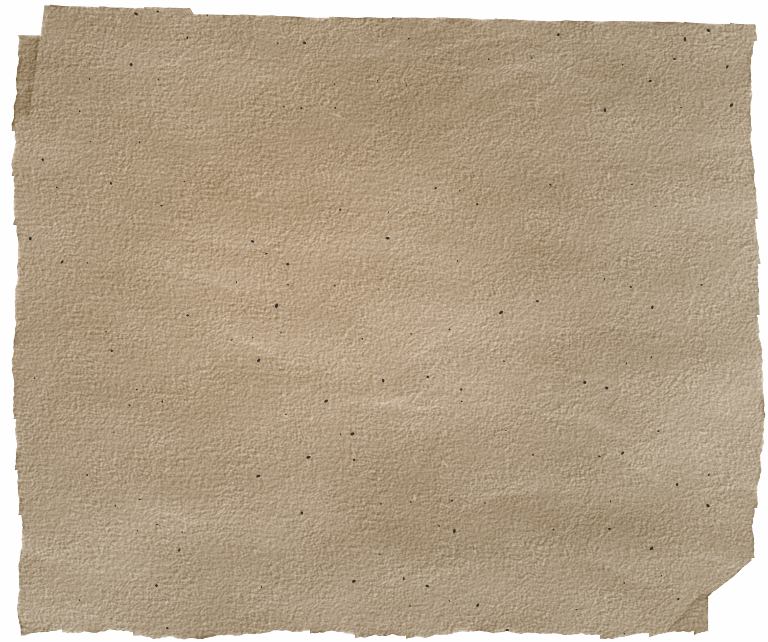
Write a WebGL 2 fragment shader that draws this texture.

```glsl
#version 300 es
precision highp float;
// A worn sheet of coarse handmade paper with ragged edges on white.
// Cellular noise lit from the upper left gives the grain, layered sines the
// stains and weave, and a loop of soft ridges the creases.
uniform vec2 u_resolution;
out vec4 fragColor;

const vec3 PAPER = vec3(0.692, 0.614, 0.511);
const vec3 TONE_STEP = vec3(1.0, 1.08, 1.25);
const vec3 WARMTH = vec3(0.012, -0.002, -0.012);
const vec3 BACKGROUND = vec3(1.0, 0.995, 0.995);
const int CREASES = 30;

vec2 hash2(vec2 cell) {
  vec3 q = fract(cell.xyx * vec3(0.1031, 0.1030, 0.0973));
  q += dot(q, q.yzx + 33.33);
  return fract((q.xx + q.yz) * q.zy);
}

// Distance to the nearest scattered point.
float cellular(vec2 p) {
  vec2 cell = floor(p), f = fract(p);
  float nearest = 4.0;
  for (int y = -1; y <= 1; y++)
    for (int x = -1; x <= 1; x++) {
      vec2 o = vec2(x, y);
      vec2 d = o + hash2(cell + o + 50.0) - f;
      nearest = min(nearest, dot(d, d));
    }
  return sqrt(nearest);
}

// Light on rounded cellular bumps.
float emboss(vec2 p) {
  vec2 light = vec2(-0.22, 0.28);
  return cellular(p + light) - cellular(p - light);
}

float waves(vec2 p) {
  float sum = 0.0, amp = 0.5;
  for (int i = 0; i < 5; i++) {
    p = mat2(0.8, 0.6, -0.6, 0.8) * p * 1.6 + 1.7;
    sum += amp * sin(p.x + 1.3 * sin(p.y));
    amp *= 0.7;
  }
  return sum;
}

float blob(vec2 p, vec2 center, vec2 size) {
  vec2 d = (p - center) / size;
  return exp(-dot(d, d));
}

// Bright ridges, each with a crisp lower side that fades out above.
float creases(vec2 p) {
  float sum = 0.0;
  for (int i = 0; i < CREASES; i++) {
    vec2 a = hash2(vec2(i, 7)), b = hash2(vec2(i, 19));
    float angle = (b.x - 0.5) * 1.1;
    vec2 d = p - a * vec2(1.2, 1.0);
    vec2 r = vec2(d.x * cos(angle) + d.y * sin(angle), d.y * cos(angle) - d.x * sin(angle));
    r.y += 0.008 * sin(r.x * 24.0 + 6.0 * a.x) + 0.003 * sin(r.x * 71.0) + 0.001 * sin(r.x * 190.0);
    float s = r.y / mix(0.004, 0.015, b.y * b.y);
    float along = r.x / mix(0.04, 0.15, a.y);
    float ridge = (0.35 + s) * exp(-s * s) + 0.5 * smoothstep(-0.3, 0.3, s) * exp(-max(s, 0.0) * 0.8);
    sum += ridge * exp(-along * along);
  }
  return sum;
}

// Sparse flecks of mixed size; share is the fraction of filled cells.
float flecks(vec2 p, float freq, float share, float radius, float stretch, float px) {
  vec2 cell = floor(p * freq);
  vec2 a = hash2(cell + 211.0), b = hash2(cell + 377.0), c = hash2(cell + 91.0);
  vec2 d = (fract(p * freq) - 0.2 - 0.6 * a) / freq;
  float angle = 6.283 * c.x;
  d = vec2(d.x * cos(angle) + d.y * sin(angle), (d.y * cos(angle) - d.x * sin(angle)) / mix(1.0, stretch, c.y));
  float size = radius * mix(0.45, 1.2, b.y * b.y);
  return step(b.x, share) * (1.0 - smoothstep(size - 0.5 * px, size + 0.5 * px, length(d)));
}

// Uneven bites and slanted steps along an edge.
float ragged(float t, float seed, float depth) {
  float bite = cellular(vec2(t * 28.0, seed)) + 0.35 * cellular(vec2(t * 110.0, seed + 5.0));
  float steps = fract(t * 7.0 + 0.6 * sin(t * 13.0 + seed));
  return depth * (bite + 0.8 * steps - 0.85 + 0.5 * sin(t * 19.0 + seed));
}

// Distance inside the torn outline, positive on the sheet.
float sheet(vec2 p) {
  float left = p.x - 0.023 - 0.009 * smoothstep(0.26, 0.18, p.y) - ragged(p.y, 3.0, 0.006);
  float right = 1.175 + 0.014 * exp(-pow((p.y - 0.42) / 0.2, 2.0)) - p.x - ragged(p.y, 11.0, 0.006);
  float top = 0.993 - 0.010 * smoothstep(0.295, 0.303, p.x) - 0.017 * p.x - p.y - ragged(p.x, 23.0, 0.002);
  float bottom = p.y - 0.012 - ragged(p.x, 37.0, 0.007);
  float corner = max(1.103 - p.x, p.y - 0.07 - 0.75 * (p.x - 1.10) - ragged(p.x, 41.0, 0.006));
  float notch = max(0.945 - p.y, p.x - 0.047 - 0.13 * (p.y - 0.82));
  return min(min(min(left, right), min(top, bottom)), min(corner, notch));
}

void main() {
  float px = 1.0 / u_resolution.y;
  vec2 p = gl_FragCoord.xy * px;

  // Stains and broad light
  float tone = 0.025 * waves(p * vec2(2.5, 5.0)) + 0.019 * waves(p * vec2(9.0, 20.0));
  tone += 0.055 * blob(p, vec2(1.17, 0.45), vec2(0.14, 0.5)) + 0.03 * blob(p, vec2(0.5, 0.45), vec2(0.35, 0.2));
  tone -= 0.045 * blob(p, vec2(0.85, 0.80), vec2(0.35, 0.15)) + 0.045 * blob(p, vec2(0.75, 0.18), vec2(0.5, 0.1));
  tone += 0.033 * creases(p) - 0.012;

  // Grain and weave, stronger in patches
  vec2 grain = p * vec2(0.85, 1.0) + 0.002 * sin(p.yx * 45.0) + 0.0012 * sin(p.yx * 173.0);
  float relief = 0.05 * emboss(grain * 120.0) + 0.095 * emboss(grain * 205.0 + 9.0);
  relief += 0.09 * emboss(grain.yx * 290.0 + 31.0) + 0.015 * emboss(grain * 55.0);
  tone += relief * (1.0 + 0.25 * waves(p * 26.0));
  float weave = sin(p.y * 720.0 + 2.0 * sin(p.x * 31.0)) + 0.5 * sin(p.x * 610.0 + 2.0 * sin(p.y * 37.0));
  tone += 0.013 * weave * mix(1.0, 0.4, smoothstep(0.3, 0.8, p.x));

  // Layers showing behind the upper left flap and lower right tear
  float flap = max(0.047 + 0.13 * (p.y - 0.82) - p.x, 0.0) * step(0.82, p.y);
  float tear = max(p.x - 1.04 - 0.9 * (p.y - 0.02), 0.0) * step(p.y, 0.075);
  float behind = flap + tear;
  tone -= smoothstep(0.0, 2.0 * px, behind) * (0.035 + 0.14 * exp(-behind / 0.005));

  // Worn rim, in places pale and in places shaded
  float inside = sheet(p);
  float wear = waves(p * 32.0);
  tone += exp(-max(inside, 0.0) / 0.003) * (0.01 - 0.18 * wear);
  vec3 color = PAPER + TONE_STEP * tone;
  color += WARMTH * (2.0 * blob(p, vec2(0.45, 0.6), vec2(0.45, 0.4)) - 1.0);

  // Dark flecks and pale fibres
  color = mix(color, vec3(0.16, 0.14, 0.12), 0.9 * flecks(p, 26.0, 0.16, 0.0019, 1.8, px));
  color = mix(color, vec3(0.84, 0.78, 0.70), 0.6 * flecks(p + 3.0, 24.0, 0.15, 0.0016, 5.0, px));

  fragColor = vec4(mix(BACKGROUND, clamp(color, 0.0, 1.0), smoothstep(-0.6 * px, 0.6 * px, inside)), 1.0);
}
```
